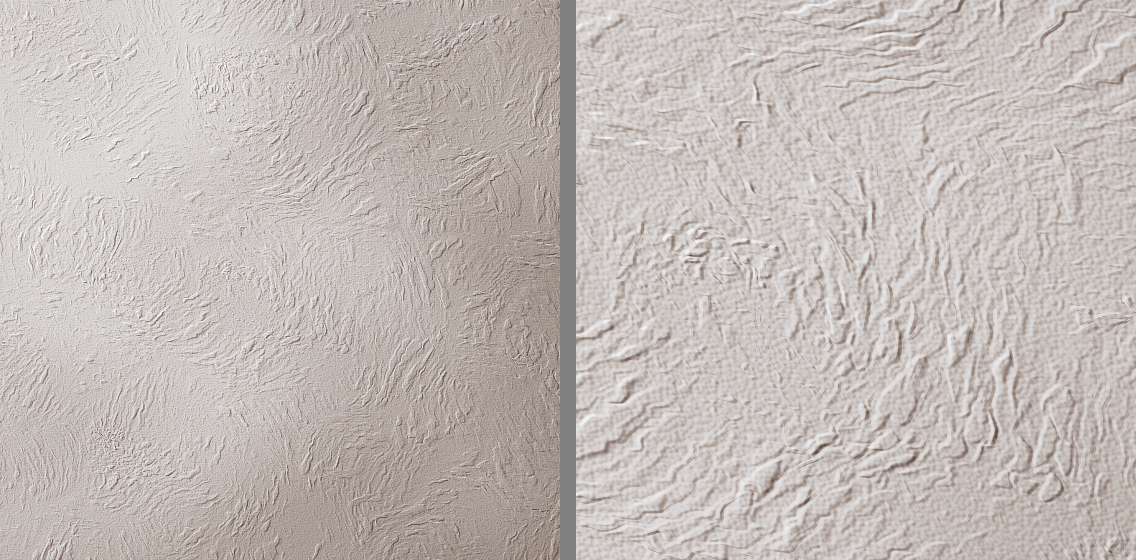
Left: the whole. Right: its middle third, enlarged.
This texture is drawn by a three.js fragment shader. Its source:

```glsl
varying vec2 vUv;

#define DARK vec3(0.46, 0.39, 0.36)
#define MIDDLE vec3(0.68, 0.63, 0.60)
#define PALE vec3(0.87, 0.86, 0.86)
#define GLOW_CENTRE vec2(0.08, 0.74)
#define LIGHT_DIR vec2(-0.86, 0.50)
#define LIGHT_STEP 0.0012
#define RELIEF 0.19
#define PATCH_SCALE 3.8
#define COMB_LINES 105.0
#define GRAIN_SCALE 340.0
#define GRAIN_HEIGHT 0.60

const float TAU = 6.2832;

vec2 hash2(vec2 p) {
  p = vec2(dot(p, vec2(127.1, 311.7)), dot(p, vec2(269.5, 183.3)));
  return fract(sin(p) * 43758.5);
}

// Layered sines that bend the domain; result is about -1 to 1
vec2 ripple(vec2 p) {
  return sin(p.yx * vec2(1.0, 1.13) + 2.0 * sin(p * vec2(0.83, 1.27) + vec2(0.7, 2.1)));
}

// Cellular distance to the nearest grain of sand
float grain(vec2 q) {
  vec2 cell = floor(q);
  float nearest = 1.5;
  for (float y = -1.0; y <= 1.0; y++)
    for (float x = -1.0; x <= 1.0; x++) {
      vec2 id = cell + vec2(x, y);
      nearest = min(nearest, length(id + hash2(id) - q));
    }
  return 1.0 - nearest;
}

// Scattered raised flakes of random size
float flakes(vec2 q, float amount) {
  q += 0.2 * ripple(q * 2.7);
  vec2 cell = floor(q);
  float top = 0.0;
  for (float y = -1.0; y <= 1.0; y++)
    for (float x = -1.0; x <= 1.0; x++) {
      vec2 id = cell + vec2(x, y);
      float size = amount * hash2(id + 57.3).x;
      top = max(top, smoothstep(0.0, 0.2, size - length(id + hash2(id) - q)));
    }
  return top;
}

// Trowel patches: each cell is combed in arcs about its own pivot
float strokes(vec2 p, float scale, float seed) {
  vec2 q = p * scale + seed;
  vec2 cell = floor(q), nearId = cell, fromCentre = vec2(0.0);
  float first = 9.0, second = 9.0;
  for (float y = -1.0; y <= 1.0; y++)
    for (float x = -1.0; x <= 1.0; x++) {
      vec2 id = cell + vec2(x, y);
      vec2 offset = q - id - hash2(id);
      float d = length(offset);
      second = min(second, max(first, d));
      if (d < first) {
        first = d;
        nearId = id;
        fromCentre = offset;
      }
    }

  // Pivots lie mostly to the side, so that arcs run steeply
  vec2 rnd = hash2(nearId + 0.5);
  float turn = TAU * rnd.x - 0.45 * sin(2.0 * TAU * rnd.x);
  vec2 dir = vec2(cos(turn), sin(turn));
  float reach = 0.5 + 0.4 * rnd.y;
  vec2 arm = fromCentre + dir * reach;
  float angle = atan(dir.x * arm.y - dir.y * arm.x, dot(arm, dir));
  float radius = length(arm) / scale;
  float along = angle * reach / scale;

  // Clusters of thick plaster, heavier towards the right
  vec2 slow = ripple(p * 19.0 + seed);
  float gate = smoothstep(-0.8, 0.9, slow.x + 0.4 * slow.y);
  float heavy = smoothstep(-0.4, 1.0, slow.y) * (0.45 + 0.45 * p.x);
  vec2 shift = nearId * 7.3;

  float comb = 0.5 + 0.5 * sin(radius * TAU * COMB_LINES + 2.2 * sin(along * 37.0 + rnd.y * TAU));
  float thin = flakes(vec2(along / 0.024, radius / 0.0068) + shift, 0.4 + 0.5 * gate);
  float thick = flakes(vec2(along / 0.036, radius / 0.0125) + shift + 31.0, heavy);
  float inside = smoothstep(0.0, 0.16, second - first);
  return inside * (0.38 * comb * comb * (0.15 + 0.85 * gate) + 0.6 * thin + 1.2 * thick);
}

float plasterHeight(vec2 p) {
  vec2 bent = p + 0.010 * ripple(p * 21.0) + 0.0014 * ripple(p * 230.0);
  float combed = max(strokes(bent, PATCH_SCALE, 3.7), 0.85 * strokes(bent, PATCH_SCALE * 1.35, 21.4));
  return combed + GRAIN_HEIGHT * grain(p * GRAIN_SCALE);
}

vec3 plasterColour(float tone) {
  vec3 colour = mix(DARK, MIDDLE, clamp((tone - 0.46) / 0.22, -0.4, 1.0));
  return mix(colour, PALE, clamp((tone - 0.68) / 0.19, 0.0, 1.4));
}

void main() {
  // Slope facing the light; shadows cut deeper than highlights
  vec2 toLight = normalize(LIGHT_DIR) * LIGHT_STEP;
  float slope = plasterHeight(vUv - toLight) - plasterHeight(vUv + toLight);
  float shade = slope * (slope > 0.0 ? 0.7 : 1.1);

  // Broad falloff of light with soft mottling
  float distanceToGlow = length(vUv - GLOW_CENTRE);
  float tone = min(0.945 - 0.30 * distanceToGlow, 0.845);
  tone += 0.034 * dot(ripple(vUv * 8.0), vec2(0.6, 0.4));

  // Highlights flatten out near white, except for the sheen by the glow
  float sheen = 0.10 * (1.0 - smoothstep(0.1, 0.6, distanceToGlow));
  tone += RELIEF * shade;
  tone -= 0.65 * max(tone - 0.85, 0.0);
  tone += sheen * max(slope - 0.4, 0.0);
  gl_FragColor = vec4(plasterColour(tone), 1.0);
}
```
